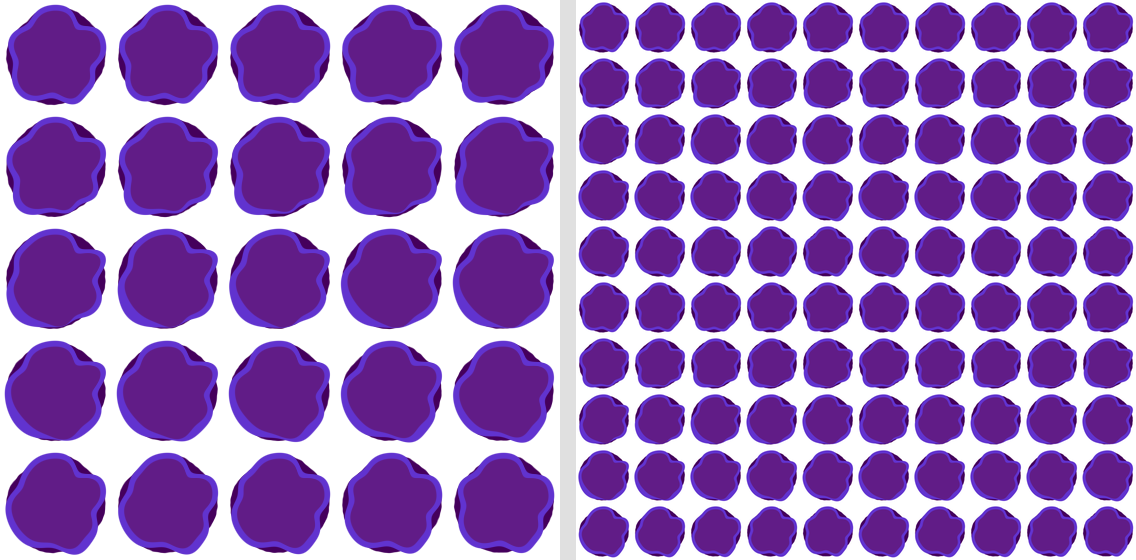
Left, the tile; right, the same tile 2 across and 2 down.
This pattern is drawn by a WebGL 1 fragment shader. Its source:

```glsl
precision highp float;
// Five by five wobbling purple blobs, each one step further in a looping morph.
uniform vec2 u_resolution;

const float TAU = 6.2831853;
const float REPEATS = 5.0;
const float STEPS = REPEATS * REPEATS;
const float NOISE_CELLS = 90.0;

const vec3 PAPER = vec3(1.0);
const vec3 SHADOW = vec3(0.27, 0.0, 0.36);
const vec3 RIM = vec3(0.38, 0.20, 0.81);
const vec3 CORE = vec3(0.38, 0.11, 0.53);

// Cyclic weight: 1 at the peak step, 0 half a loop away
float pulse(float stepIndex, float peak) {
  return 0.5 + 0.5 * cos(TAU * (stepIndex - peak) / STEPS);
}

// Smooth angular bump centred on a heading in degrees
float bump(vec2 dir, float heading, float sharpness) {
  float a = radians(heading);
  return exp(sharpness * (dot(dir, vec2(cos(a), sin(a))) - 1.0));
}

// Gradient noise on a wrapping lattice
vec2 latticeGradient(vec2 cell) {
  cell = mod(cell, NOISE_CELLS);
  float a = TAU * fract(sin(dot(cell, vec2(12.99, 78.23))) * 4375.85);
  return vec2(cos(a), sin(a));
}

float gradientNoise(vec2 p) {
  vec2 i = floor(p);
  vec2 f = p - i;
  vec2 w = f * f * f * (f * (f * 6.0 - 15.0) + 10.0);
  vec2 e = vec2(1.0, 0.0);
  float a = dot(latticeGradient(i), f);
  float b = dot(latticeGradient(i + e.xy), f - e.xy);
  float c = dot(latticeGradient(i + e.yx), f - e.yx);
  float d = dot(latticeGradient(i + e.xx), f - e.xx);
  return mix(mix(a, b, w.x), mix(c, d, w.x), w.y);
}

// Outer radius of the rim: a circle with drifting dents and lobes
float rimRadius(vec2 dir, float t) {
  float middle = pulse(t, 12.0);
  float r = 0.458;
  // Dents
  r -= 0.105 * bump(dir, 53.0, 25.0);
  r -= 0.085 * bump(dir, -18.0 + 18.0 * middle, 25.0);
  r -= 0.070 * pulse(t, 7.0) * bump(dir, -52.0 - 12.0 * middle, 25.0);
  r -= (0.03 + 0.055 * pulse(t, 0.0)) * bump(dir, -95.0, 14.0);
  r -= 0.070 * bump(dir, 198.0 - 55.0 * pulse(t, 16.0), 20.0);
  r -= 0.075 * pulse(t, 2.0) * bump(dir, 132.0, 20.0);
  // Lobes
  r += (0.01 + 0.035 * middle) * bump(dir, 28.0, 30.0);
  r += 0.050 * pulse(t, 6.0) * bump(dir, -126.0 - 11.0 * middle, 12.0);
  r += 0.045 * pulse(t, 21.0) * bump(dir, -66.0, 25.0);
  return r;
}

// Rim width: even at first, then heavy at lower left and pinched below
float rimWidth(vec2 dir, float t) {
  float middle = pulse(t, 12.0);
  float late = pulse(t, 18.0);
  float w = 0.052;
  w += 0.045 * middle * bump(dir, 222.0, 9.0);
  w -= 0.055 * middle * bump(dir, -82.0, 12.0);
  w += 0.035 * late * late * bump(dir, -56.0, 20.0);
  return max(w, 0.004);
}

// Rounder shape behind, showing only in the dents of the rim
float shadowRadius(vec2 dir, float t) {
  float r = 0.443;
  r -= 0.040 * (1.0 - pulse(t, 11.0)) * bump(dir, 132.0, 14.0);
  r -= 0.025 * (1.0 - pulse(t, 8.0)) * bump(dir, 48.0, 14.0);
  r -= 0.035 * bump(dir, -55.0, 8.0);
  return r;
}

float coverage(float dist, float radius, float pixel) {
  return 1.0 - smoothstep(-pixel, pixel, dist - radius);
}

void main() {
  vec2 uv = gl_FragCoord.xy / u_resolution;
  vec2 grid = uv * REPEATS;
  vec2 cell = floor(grid);
  vec2 p = fract(grid) - 0.5;
  float pixel = 0.8 * REPEATS / min(u_resolution.x, u_resolution.y);

  // Morph step runs left to right, top row first
  float t = cell.x + REPEATS * (REPEATS - 1.0 - cell.y);
  float dist = length(p);
  vec2 dir = p / max(dist, 0.0001);

  float rim = rimRadius(dir, t);
  float core = rim - rimWidth(dir, t);
  float rough = 0.008 * gradientNoise(uv * NOISE_CELLS);
  float shadow = shadowRadius(dir, t) + rough;

  // Layers from back to front
  vec3 color = mix(PAPER, SHADOW, coverage(dist, shadow, pixel));
  color = mix(color, RIM, coverage(dist, rim, pixel));
  color = mix(color, CORE, coverage(dist, core, pixel));
  gl_FragColor = vec4(color, 1.0);
}
```
